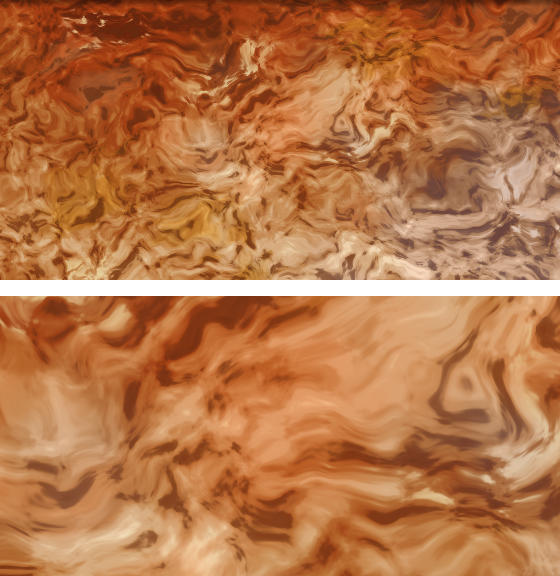
Top: the whole. Bottom: its middle third, enlarged.
Write a Shadertoy shader that draws this texture.

```glsl
// Weathered oil paint: rust and umber above, tan and mauve below.
// Warped noise picks a tone from an earthy ramp; scattered patches add
// ochre glazes, peach smears and crusty cream flecks.

float hash(vec2 cell) {
    return fract(sin(dot(cell, vec2(127.1, 311.7))) * 43758.5453);
}

float noise(vec2 p) {
    vec2 cell = floor(p), f = fract(p);
    f = f * f * (3.0 - 2.0 * f);
    return mix(mix(hash(cell), hash(cell + vec2(1, 0)), f.x),
               mix(hash(cell + vec2(0, 1)), hash(cell + vec2(1, 1)), f.x), f.y);
}

float fbm(vec2 p) {
    float sum = 0.0, amplitude = 0.53;
    for (int i = 0; i < 4; i++) {
        sum += amplitude * noise(p);
        p = mat2(0.96, 0.28, -0.28, 0.96) * p * 2.0 + 11.3;
        amplitude *= 0.5;
    }
    return sum;
}

// Dark umber to pale tan
vec3 earthRamp(float tone) {
    vec3 color = mix(vec3(0.40, 0.16, 0.06), vec3(0.52, 0.23, 0.08), smoothstep(-0.15, 0.12, tone));
    color = mix(color, vec3(0.62, 0.27, 0.09), smoothstep(0.08, 0.28, tone));
    color = mix(color, vec3(0.70, 0.41, 0.18), smoothstep(0.28, 0.52, tone));
    color = mix(color, vec3(0.78, 0.55, 0.33), smoothstep(0.50, 0.72, tone));
    color = mix(color, vec3(0.84, 0.67, 0.49), smoothstep(0.70, 0.90, tone));
    return mix(color, vec3(0.94, 0.85, 0.70), smoothstep(0.92, 1.25, tone));
}

void mainImage(out vec4 fragColor, in vec2 fragCoord) {
    vec2 p = fragCoord / iResolution.y;
    vec2 warp = vec2(fbm(p * 4.0), fbm(p * 4.0 + 17.0)) - 0.5;
    vec2 q = p + 0.25 * warp;

    // Three scales of paint, the strokes rising to the right
    vec2 along = mat2(0.92, -0.39, 0.39, 0.92) * q;
    float broad = fbm(q * vec2(2.5, 5.0) + 3.0) - 0.5;
    float strokes = fbm(along * vec2(13.0, 30.0)) - 0.5;
    float grain = fbm(p * vec2(30.0, 38.0) + 12.0 * warp + 40.0) - 0.5;

    // Light gathers towards the bottom and the right of centre
    float tone = 0.47 + 0.68 * (0.5 - p.y) + 0.9 * broad + 0.75 * strokes + 0.85 * grain;
    tone += 0.16 * exp(-4.0 * dot(p - vec2(1.3, 0.45), p - vec2(1.3, 0.45)));
    vec3 color = earthRamp(tone);

    // Redder rust at the top, greyed mauve at the lower right
    float rust = smoothstep(0.45, 0.95, p.y + warp.x);
    color *= mix(vec3(1.0), vec3(1.05, 0.88, 0.78), rust);
    float mauve = smoothstep(0.8, 1.5, p.x + 1.5 * warp.y) * smoothstep(0.85, 0.35, p.y + warp.x);
    float gray = dot(color, vec3(0.3, 0.59, 0.11));
    color = mix(color, gray * vec3(1.16, 0.96, 0.88), 0.55 * mauve);

    // Scattered patches, evenly spread by a low-discrepancy sequence
    for (int i = 0; i < 18; i++) {
        float n = float(i);
        vec2 center = fract(vec2(0.37, 0.21) + n * vec2(0.7549, 0.5698)) * vec2(2.0, 1.0);
        float size = mix(0.08, 0.17, hash(vec2(n, 5.0)));
        vec2 d = mat2(0.95, -0.31, 0.31, 0.95) * (p - center + 0.3 * warp);
        float patchMask = smoothstep(1.1, 0.2, length(d / vec2(1.5, 0.8)) / size + 1.8 * strokes);
        int kind = i % 3;
        if (kind == 0) {
            vec3 ochre = vec3(0.72, 0.48, 0.12) * (1.0 + 0.9 * grain);
            color = mix(color, ochre, 0.45 * patchMask);
        } else if (kind == 1) {
            vec3 peach = vec3(0.80, 0.49, 0.27) * (1.0 + 0.6 * strokes);
            color = mix(color, peach, 0.5 * patchMask);
        } else {
            float fleck = smoothstep(-0.02, 0.17, grain + 0.5 * strokes);
            vec3 cream = mix(vec3(0.91, 0.82, 0.60), vec3(0.87, 0.79, 0.75), mauve);
            color = mix(color, cream, 0.8 * patchMask * fleck);
        }
    }

    // Umber pits everywhere, turning violet within the mauve
    float pits = smoothstep(0.10, 0.24, -grain - 0.4 * strokes);
    vec3 pitColor = mix(vec3(0.38, 0.17, 0.07), vec3(0.36, 0.24, 0.27), mauve);
    color = mix(color, pitColor, 0.5 * pits);

    // Thin shadow under the top edge
    color *= 1.0 - 0.35 * smoothstep(0.97, 1.0, p.y);
    fragColor = vec4(clamp(color, 0.0, 1.0), 1.0);
}
```
